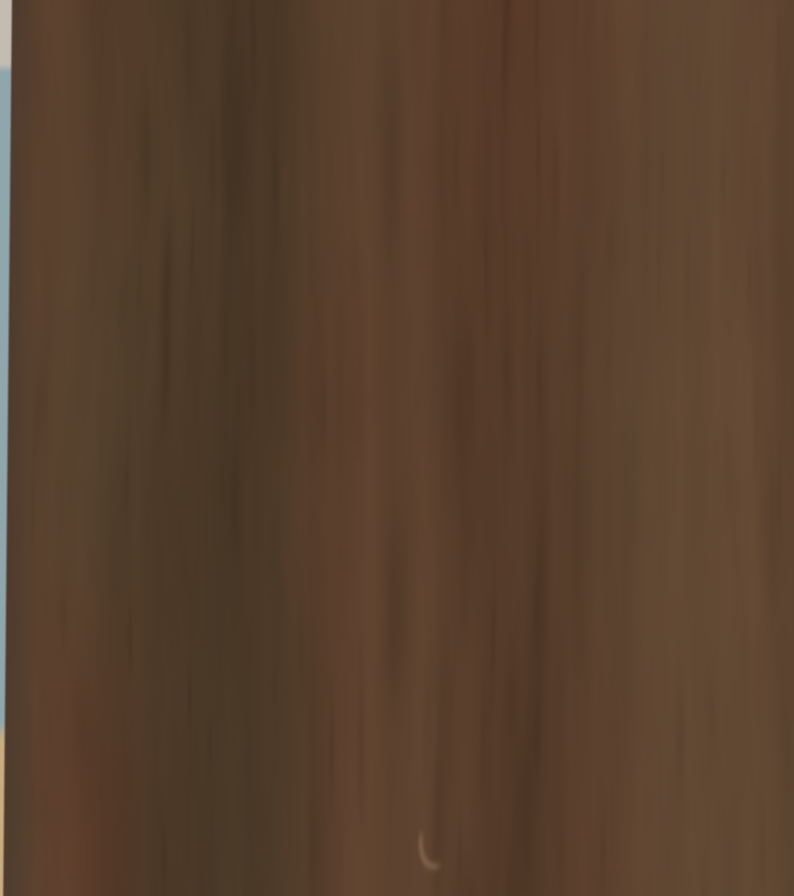
This texture is drawn by a Shadertoy shader. Its source:

```glsl
// Dark brown wood board with soft vertical grain and a thin pale gap on its left.
// Broad tone bands are bent by stretched value noise, then fine fibres,
// scattered tapered dark streaks and one small curved fleck are laid on top.

float hash(vec2 p) {
    vec3 q = fract(vec3(p.xyx) * 0.1031);
    q += dot(q, q.yzx + 33.33);
    return fract((q.x + q.y) * q.z);
}

float noise(vec2 p) {
    vec2 cell = floor(p), f = fract(p);
    f = f * f * (3.0 - 2.0 * f);
    float low = mix(hash(cell), hash(cell + vec2(1, 0)), f.x);
    float high = mix(hash(cell + vec2(0, 1)), hash(cell + vec2(1, 1)), f.x);
    return mix(low, high, f.y);
}

// Noise centred on zero, stretched by a separate frequency on each axis.
float grain(vec2 p, vec2 frequency, float seed) {
    return noise(p * frequency + seed) - 0.5;
}

// Soft bump of height one around a centre.
float bump(float x, float centre, float width) {
    float d = (x - centre) / width;
    return exp(-d * d);
}

// Broad light and dark bands across the board; 0 is dark, 1 is light.
float bandTone(float x) {
    float tone = 0.5;
    tone -= 0.50 * bump(x, 0.30, 0.105);
    tone -= 0.22 * bump(x, 0.17, 0.07);
    tone += 0.22 * bump(x, 0.46, 0.05);
    tone -= 0.24 * bump(x, 0.64, 0.06);
    tone += 0.30 * smoothstep(0.70, 0.82, x);
    tone -= 0.22 * smoothstep(0.95, 1.0, x);
    return tone;
}

// Thin tapered streaks, one possible streak per cell of a tall grid.
float streaks(vec2 p, vec2 grid, float seed) {
    vec2 base = floor(p * grid);
    float sum = 0.0;
    for (int j = -1; j <= 1; j++) {
        for (int i = -1; i <= 1; i++) {
            vec2 cell = base + vec2(i, j);
            vec2 key = cell + seed;
            vec2 centre = cell + 0.2 + 0.6 * vec2(hash(key), hash(key + 17.0));
            vec2 d = p * grid - centre;
            float halfWidth = mix(0.08, 0.22, hash(key + 31.0));
            float halfLength = mix(0.25, 0.55, hash(key + 47.0));
            float present = smoothstep(0.55, 0.95, hash(key + 63.0));
            sum += present * bump(d.x, 0.0, halfWidth) * bump(d.y, 0.0, halfLength);
        }
    }
    return sum;
}

// Short arc stroke, opening upwards and to the right.
float arcFleck(vec2 p, vec2 centre, float radius, float thickness) {
    vec2 d = (p - centre) * vec2(1.0, 0.65);
    float ring = bump(length(d), radius, thickness);
    return ring * smoothstep(0.0, radius, -d.x - d.y);
}

vec3 woodColor(vec2 uv) {
    const vec3 DARK_OLIVE = vec3(0.295, 0.218, 0.150);
    const vec3 LIGHT_BROWN = vec3(0.395, 0.292, 0.208);
    const vec3 RED_SHIFT = vec3(0.016, -0.010, -0.006);

    vec2 p = uv;
    p.x += 0.022 * grain(uv, vec2(5.0, 2.5), 3.0);

    float tone = bandTone(p.x);
    tone += 0.26 * grain(p, vec2(13.0, 1.4), 11.0);
    tone += 0.24 * grain(p, vec2(34.0, 2.2), 29.0);
    tone += 0.13 * grain(p, vec2(85.0, 5.0), 53.0);
    tone += 0.06 * grain(p, vec2(170.0, 22.0), 71.0);
    tone += 0.08 * grain(uv, vec2(5.0, 9.0), 89.0);
    tone -= 0.34 * streaks(p, vec2(13.0, 4.0), 5.0);
    tone -= 0.22 * streaks(p, vec2(32.0, 8.0), 41.0);

    float redness = bump(p.x, 0.65, 0.12) + 0.5 * bump(p.x, 0.44, 0.06);
    redness += bump(p.x, 0.10, 0.08) * smoothstep(0.5, 0.1, uv.y);
    redness -= 0.5 * bump(p.x, 0.26, 0.1);
    redness += 0.9 * grain(p, vec2(9.0, 2.0), 97.0);

    vec3 color = mix(DARK_OLIVE, LIGHT_BROWN, clamp(tone, -0.25, 1.15));
    color += RED_SHIFT * redness;
    float fleck = arcFleck(uv, vec2(0.546, 0.058), 0.016, 0.0035);
    return color + vec3(0.11, 0.10, 0.085) * fleck;
}

// Pale surroundings seen past the board: cream, blue grey, then warm cream.
vec3 gapColor(float y) {
    const vec3 BLUE_GREY = vec3(0.56, 0.65, 0.68);
    const vec3 CREAM = vec3(0.76, 0.74, 0.69);
    const vec3 WARM_CREAM = vec3(0.78, 0.68, 0.50);
    vec3 color = mix(BLUE_GREY, CREAM, smoothstep(0.918, 0.930, y));
    return mix(WARM_CREAM, color, smoothstep(0.17, 0.20, y));
}

void mainImage(out vec4 fragColor, in vec2 fragCoord) {
    vec2 uv = fragCoord / iResolution.xy;
    float edge = mix(0.004, 0.015, uv.y);
    float softness = max(0.002, 1.0 / iResolution.x);

    // The board's rounded side is greyer and shaded next to the gap.
    vec3 wood = woodColor(uv);
    float side = smoothstep(0.045, 0.0, uv.x - edge);
    wood = mix(wood, vec3(0.29, 0.225, 0.18), 0.65 * side);

    float board = smoothstep(edge - softness, edge + softness, uv.x);
    fragColor = vec4(mix(gapColor(uv.y), wood, board), 1.0);
}
```
